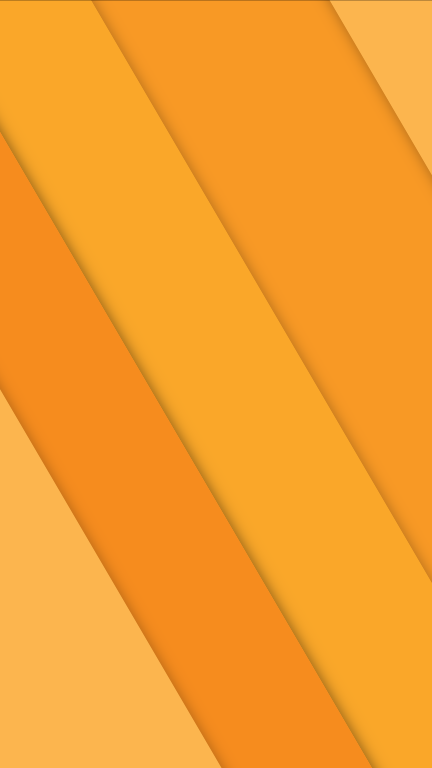
Write a Shadertoy shader that draws this background.

```glsl
const vec3 PALE   = vec3(0.988, 0.710, 0.306);
const vec3 DEEP   = vec3(0.965, 0.549, 0.118);
const vec3 AMBER  = vec3(0.980, 0.655, 0.161);
const vec3 ORANGE = vec3(0.973, 0.600, 0.145);

const float LEAN = 0.5848;          // horizontal run of an edge per unit of height
const vec4 EDGES = vec4(0.2885, 0.4846, 0.7033, 1.0138);  // where edges meet the base line
const vec4 SHADE_SIDE = vec4(1.0, 1.0, 1.0, -1.0);        // +1 shades the right, -1 the left
const vec4 SHADE_DEPTH = vec4(0.15, 0.24, 0.15, 0.15);
const float SHADE_WIDTH = 0.0085;
const float RIM_WIDTH = 0.0013;
const float RIM_DEPTH = 0.25;

// Soft shadow that starts at an edge and fades away from it
float shadow(float dist, float depth, float pixel) {
    float fade = exp(-pow(max(dist, 0.0) / SHADE_WIDTH, 1.4));
    return 1.0 - depth * fade * smoothstep(-0.5 * pixel, 0.5 * pixel, dist);
}

void mainImage(out vec4 fragColor, in vec2 fragCoord) {
    vec2 p = fragCoord / iResolution.y;
    float pixel = 1.0 / iResolution.y;

    // Signed distances to the four slanted edges
    vec4 dist = (p.x + LEAN * p.y - EDGES) / length(vec2(1.0, LEAN));
    vec4 cover = smoothstep(-0.7 * pixel, 0.7 * pixel, dist);

    // Flat bands from lower left to upper right
    vec3 color = mix(PALE, DEEP, cover.x);
    color = mix(color, AMBER, cover.y);
    color = mix(color, ORANGE, cover.z);
    color = mix(color, PALE, cover.w);

    // Shadows cast by the raised sheets
    for (int i = 0; i < 4; i++) {
        color *= shadow(dist[i] * SHADE_SIDE[i], SHADE_DEPTH[i], pixel);
    }

    // Thin dark rim along the top
    float rim = 1.0 - smoothstep(RIM_WIDTH - 0.5 * pixel, RIM_WIDTH + 0.5 * pixel, 1.0 - p.y);
    color *= 1.0 - RIM_DEPTH * rim;

    fragColor = vec4(color, 1.0);
}
```
